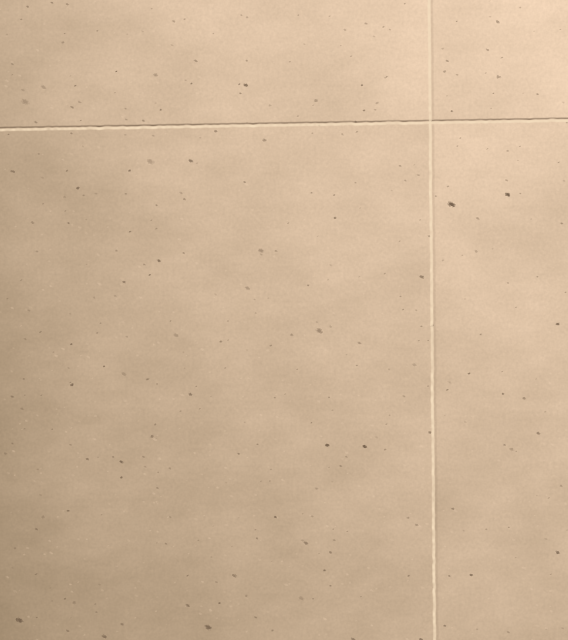
Write a Shadertoy shader that draws this texture.

```glsl
// Large beige stone tiles, seen close up: one pale vertical and one pale horizontal joint.
// Mottled gradient noise and a diagonal light form the stone; jittered grids scatter
// dark pits and pale flecks; the joints are slightly tilted, ragged grid lines.

#define TILE_PITCH   vec2(0.92, 0.93)     // tile size in canvas heights
#define JOINT_POS    vec2(0.679, 0.797)   // joint position at the lower left edges
#define JOINT_TILT   vec2(-0.0085, 0.0165)
#define JOINT_WIDTH  0.0044
#define STONE_DARK   vec3(0.650, 0.562, 0.455)
#define STONE_LIGHT  vec3(0.935, 0.823, 0.708)
#define JOINT_COLOR  vec3(0.955, 0.865, 0.740)
#define PIT_COLOR    vec3(0.400, 0.325, 0.255)
#define MOTTLE       0.38
#define GRAIN        0.034

vec2 hash2(vec2 p) {
    vec3 q = fract(p.xyx * vec3(0.1031, 0.1030, 0.0973));
    q += dot(q, q.yzx + 33.33);
    return fract((q.xx + q.yz) * q.zy);
}

// Gradient noise, roughly -0.7 to 0.7
float noise(vec2 p) {
    vec2 i = floor(p), f = fract(p);
    vec2 w = f * f * f * (f * (f * 6.0 - 15.0) + 10.0);
    vec2 e = vec2(0.0, 1.0);
    float a = dot(hash2(i) * 2.0 - 1.0, f);
    float b = dot(hash2(i + e.yx) * 2.0 - 1.0, f - e.yx);
    float c = dot(hash2(i + e) * 2.0 - 1.0, f - e);
    float d = dot(hash2(i + 1.0) * 2.0 - 1.0, f - 1.0);
    return mix(mix(a, b, w.x), mix(c, d, w.x), w.y);
}

float fbm(vec2 p) {
    float sum = 0.0, amp = 0.5;
    for (int i = 0; i < 5; i++) {
        sum += amp * noise(p);
        p = mat2(1.6, 1.2, -1.2, 1.6) * p + 17.3;
        amp *= 0.55;
    }
    return sum;
}

// Coverage of irregular specks, at most one in each jittered grid cell
float specks(vec2 p, float scale, float chance, float radius, float px) {
    vec2 q = p * scale, cell = floor(q);
    vec2 pick = hash2(cell + scale);
    vec2 center = 0.2 + 0.6 * hash2(cell + scale * 2.0 + 7.0);
    vec2 d = (fract(q) - center) / scale;
    d.x += 1.2 * d.y * (pick.y - 0.5);
    float r = radius * mix(0.5, 1.25, pick.y * pick.y);
    float dist = length(d * vec2(1.0, 1.25)) + 0.7 * r * noise(p * 330.0);
    float soft = max(px, 0.6 * r);
    float strength = mix(0.3, 1.0, hash2(cell + 91.0).x);
    return step(pick.x, chance) * strength * (1.0 - smoothstep(r - soft, r + soft, dist));
}

// Soft band of the given full width
float band(float dist, float width, float px) {
    float soft = max(px, 0.3 * width);
    return 1.0 - smoothstep(0.5 * width - soft, 0.5 * width + soft, abs(dist));
}

void mainImage(out vec4 fragColor, in vec2 fragCoord) {
    float px = 1.0 / iResolution.y;
    vec2 p = fragCoord * px;
    vec2 uv = fragCoord / iResolution.xy;

    // Tile grid: signed distance to the nearest joint on each axis
    vec2 grid = (p - JOINT_POS - JOINT_TILT * p.yx) / TILE_PITCH;
    vec2 tile = floor(grid);
    vec2 joint = (fract(grid + 0.5) - 0.5) * TILE_PITCH;
    vec2 ragged = vec2(noise(vec2(p.y * 95.0, 3.5)), noise(vec2(p.x * 95.0, 8.5)));
    joint += 0.0012 * ragged;

    // Light: rises to the upper right, falls off along the left edge and the lower corners
    float tone = 0.15 + 0.39 * uv.x + 0.46 * uv.y;
    tone -= 0.20 * exp(-7.0 * uv.x) - 0.03;
    tone -= 0.10 * smoothstep(0.75, 1.0, uv.x) * (1.0 - uv.y);

    // Stone: tile tone, cloudy mottling, horizontal wisps and grain
    tone += 0.04 * (hash2(tile + 5.0).x - 0.5);
    tone += MOTTLE * fbm(p * vec2(5.0, 7.0) + tile * 13.0);
    tone += 0.12 * fbm(p * vec2(22.0, 48.0) + 40.0);
    vec3 color = mix(STONE_DARK, STONE_LIGHT, clamp(tone, -0.1, 1.1));
    color *= 1.0 + GRAIN * (noise(p * 190.0) + 0.6 * noise(p * 330.0 + 9.0));

    // Pits and flecks, from coarse and sparse to fine and frequent
    float pits = 0.0, flecks = 0.0;
    for (int i = 0; i < 3; i++) {
        float k = float(i);
        float scale = 11.0 * exp2(k);
        float radius = 0.0038 * exp2(-0.55 * k);
        float pit = specks(p + 3.1 * k, scale, 0.23 - 0.03 * k, radius, px);
        pits = max(pits, pit * (0.85 - 0.2 * k));
        flecks = max(flecks, specks(p + 7.7 + k, scale * 2.0, 0.09, 0.0020, px));
    }
    color = mix(color, STONE_LIGHT, 0.3 * flecks);
    color = mix(color, PIT_COLOR, pits);

    // Joints: shaded edges first, then the pale ragged filling
    float shadow = 0.65 * band(joint.y - 0.0036, 0.0024, px) * (0.8 + 0.5 * ragged.y);
    shadow = max(shadow, 0.10 * band(joint.x - 0.0042, 0.0040, px));
    color = mix(color, PIT_COLOR, clamp(shadow, 0.0, 1.0));
    vec2 wear = 0.80 + 0.45 * ragged + 0.35 * noise(p * 150.0);
    float fill = max(wear.x * band(joint.x, JOINT_WIDTH, px),
                     wear.y * band(joint.y, JOINT_WIDTH * 0.9, px));
    color = mix(color, JOINT_COLOR, clamp(fill, 0.0, 1.0));

    fragColor = vec4(color, 1.0);
}
```
